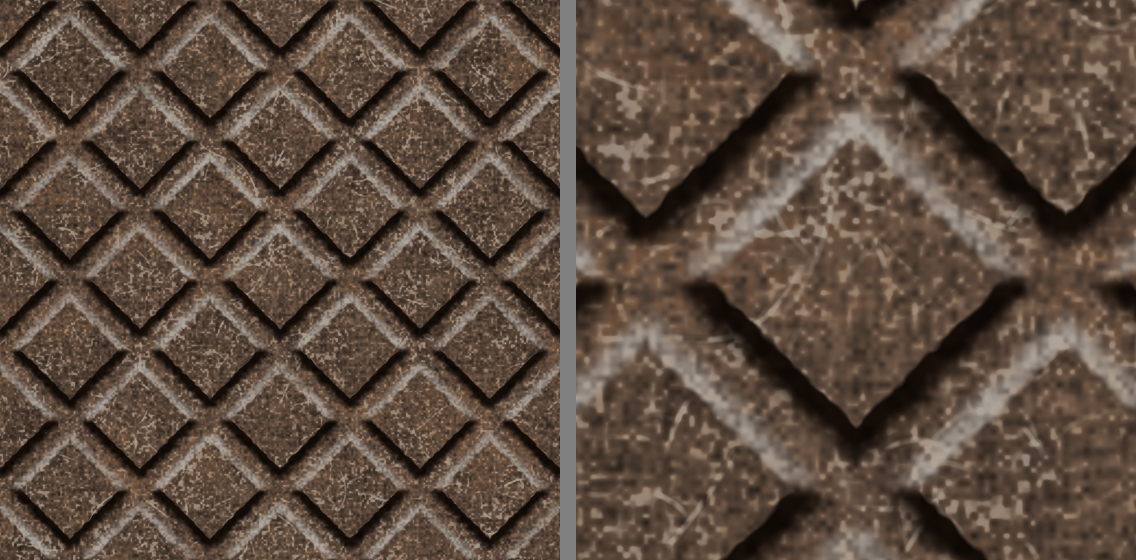
Left, the full canvas; right, a detail of the centre.
Write a WebGL 1 fragment shader that draws this texture.

```glsl
precision highp float;
// Worn brown metal tread: staggered raised diamonds with pale upper rims and dark lower shadows.
uniform vec2 u_resolution;

float hash(vec2 p) {
  vec3 q = fract(p.xyx * vec3(0.1031, 0.1030, 0.0973));
  q += dot(q, q.yzx + 33.33);
  return fract((q.x + q.y) * q.z);
}

// Value noise that wraps after "period" lattice steps across the canvas.
float noise(vec2 uv, vec2 period, float seed) {
  vec2 p = uv * period, i = floor(p), f = fract(p);
  f = f * f * (3.0 - 2.0 * f);
  vec2 a = mod(i, period) + seed, b = mod(i + 1.0, period) + seed;
  return mix(mix(hash(a), hash(vec2(b.x, a.y)), f.x),
             mix(hash(vec2(a.x, b.y)), hash(b), f.x), f.y);
}

// One bent scratch per grid cell, with random place, angle, length and strength.
float scratches(vec2 uv, float count, float seed) {
  vec2 p = uv * count, cell = floor(p);
  float mark = 0.0;
  for (int y = -1; y <= 1; y++) {
    for (int x = -1; x <= 1; x++) {
      vec2 c = cell + vec2(float(x), float(y));
      vec2 id = mod(c, count) + seed;
      vec2 v = p - c - vec2(hash(id), hash(id + 37.3));
      float angle = 6.2832 * hash(id + 71.7);
      vec2 dir = vec2(cos(angle), sin(angle));
      float along = dot(v, dir);
      float bend = (hash(id + 19.1) - 0.5) * along * along * 1.6;
      float across = abs(dot(v, vec2(-dir.y, dir.x)) + bend);
      float reach = 0.2 + 0.6 * hash(id + 93.9);
      float line = 1.0 - smoothstep(0.0005 * count, 0.0028 * count, across);
      line *= 1.0 - smoothstep(reach * 0.5, reach, abs(along));
      mark = max(mark, line * hash(id + 53.2));
    }
  }
  return mark;
}

void main() {
  vec2 uv = gl_FragCoord.xy / u_resolution;
  float fine = noise(uv, vec2(256.0), 3.0);
  float grit = noise(uv, vec2(144.0), 11.0);
  float blotch = noise(uv, vec2(14.0), 23.0);
  float patches = noise(uv, vec2(28.0), 41.0);

  // Two staggered lattices of diamonds, four by four each.
  float face = 0.0, shine = 0.0, shadow = 0.0, tone = 0.0;
  for (int k = 0; k < 2; k++) {
    vec2 g = uv * 4.0 + 0.5 * float(k);
    vec2 p = fract(g) - 0.5;
    vec2 q = abs(vec2(p.x + p.y, p.x - p.y)) * 0.7071 - 0.247;
    float d = length(max(q, 0.0)) + min(max(q.x, q.y), 0.0);
    d += (grit - 0.5) * 0.014;
    float outside = smoothstep(-0.007, 0.007, d);
    float upper = smoothstep(-0.02, 0.05, p.y);
    float lower = 1.0 - smoothstep(-0.025, 0.02, p.y);
    face = max(face, 1.0 - outside);
    tone += (1.0 - outside) * (hash(mod(floor(g), 4.0) + 7.0 + 31.0 * float(k)) - 0.5);
    float rim = smoothstep(-0.012, 0.012, d) * (1.0 - smoothstep(0.022, 0.085, d));
    shine = max(shine, rim * upper);
    shadow = max(shadow, outside * (1.0 - smoothstep(0.032, 0.1, d)) * lower);
  }

  // Grainy metal with faint crossing threads and rusty areas.
  float weave = noise(uv, vec2(28.0, 224.0), 61.0) + noise(uv, vec2(224.0, 28.0), 83.0) - 1.0;
  float light = 1.0 + 0.5 * (fine - 0.5) + 0.36 * (grit - 0.5) + 0.24 * weave
              + 0.16 * (blotch - 0.5) + 0.1 * tone;
  vec3 color = mix(vec3(0.375, 0.295, 0.24), vec3(0.355, 0.28, 0.228), face) * light;
  float rust = smoothstep(0.5, 0.85, blotch) * smoothstep(0.35, 0.8, grit);
  color = mix(color, vec3(0.43, 0.29, 0.18), 0.4 * rust);

  // Pale rims, rubbed through in grains.
  float rubbed = clamp(0.42 + 0.55 * fine + 0.4 * (patches - 0.5), 0.0, 1.0);
  color = mix(color, vec3(0.67, 0.645, 0.62), shine * rubbed);

  // Broken scratches and clustered flecks.
  float marks = max(scratches(uv, 13.0, 5.0), 0.85 * scratches(uv, 29.0, 47.0));
  marks *= smoothstep(0.25, 0.65, 0.5 * fine + 0.5 * patches);
  float flecks = smoothstep(0.62, 0.9, 0.6 * fine + 0.4 * grit + 0.25 * (patches - 0.4));
  float wear = clamp(marks + 0.75 * flecks, 0.0, 1.0);
  color = mix(color, mix(vec3(0.66, 0.54, 0.42), vec3(0.70, 0.67, 0.63), patches), 0.8 * wear);

  // Deep shadow below each diamond.
  color = mix(color, vec3(0.06, 0.035, 0.02) * (0.7 + 0.6 * grit), shadow * 0.97);
  gl_FragColor = vec4(color, 1.0);
}
```
